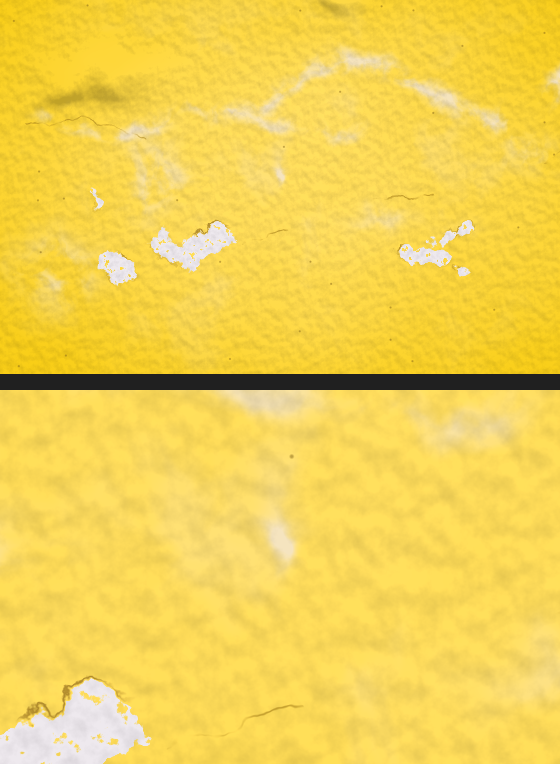
Top: the whole. Bottom: its middle third, enlarged.
Write a Shadertoy shader that draws this texture.

```glsl
// Sunlit yellow plaster wall with chalky faded streaks, shallow bulges,
// hairline cracks and a few flaked chips that bare the white undercoat.
// Warped gradient noise breaks up simple bands, blots and capsules.

float hash(vec2 c) {
    vec3 q = fract(c.xyx * 0.1031);
    q += dot(q, q.yzx + 33.33);
    return fract((q.x + q.y) * q.z);
}

float cornerSlope(vec2 cell, vec2 corner, vec2 f) {
    float a = 6.2832 * hash(cell + corner);
    return dot(vec2(cos(a), sin(a)), f - corner);
}

float gradientNoise(vec2 p) {
    vec2 i = floor(p), f = p - i;
    vec2 u = f * f * f * (f * (f * 6.0 - 15.0) + 10.0);
    float low = mix(cornerSlope(i, vec2(0, 0), f), cornerSlope(i, vec2(1, 0), f), u.x);
    float high = mix(cornerSlope(i, vec2(0, 1), f), cornerSlope(i, vec2(1, 1), f), u.x);
    return 1.4 * mix(low, high, u.y);
}

float fbm(vec2 p) {
    float sum = 0.0, amp = 0.5;
    for (int i = 0; i < 5; i++) {
        sum += amp * gradientNoise(p);
        p = mat2(1.6, 1.2, -1.2, 1.6) * p + 7.3;
        amp *= 0.5;
    }
    return sum;
}

float blot(vec2 p, vec2 center, vec2 radius) {
    vec2 q = (p - center) / radius;
    return exp(-dot(q, q));
}

float capsule(vec2 p, vec2 a, vec2 b, float r) {
    vec2 d = b - a;
    return length(p - a - d * clamp(dot(p - a, d) / dot(d, d), 0.0, 1.0)) - r;
}

// Surface height: rough paint and two swollen spots
float relief(vec2 p) {
    vec2 q = p + 0.06 * gradientNoise(p * 9.0);
    return 0.12 * fbm(p * 38.0) + blot(q, vec2(0.27, 0.79), vec2(0.13, 0.05))
        + 0.5 * blot(q, vec2(0.9, 0.99), vec2(0.06, 0.04));
}

// Distance to the flaked chips
float chips(vec2 p) {
    float d = capsule(p, vec2(0.3, 0.295), vec2(0.33, 0.275), 0.032);
    d = min(d, capsule(p, vec2(0.43, 0.35), vec2(0.47, 0.325), 0.026));
    d = min(d, capsule(p, vec2(0.5, 0.32), vec2(0.59, 0.365), 0.032));
    d = min(d, capsule(p, vec2(1.08, 0.325), vec2(1.18, 0.31), 0.018));
    d = min(d, capsule(p, vec2(1.16, 0.345), vec2(1.26, 0.39), 0.011));
    d = min(d, capsule(p, vec2(1.22, 0.28), vec2(1.24, 0.278), 0.008));
    return min(d, capsule(p, vec2(0.24, 0.49), vec2(0.27, 0.46), 0.006));
}

void mainImage(out vec4 fragColor, in vec2 fragCoord) {
    vec2 p = fragCoord / iResolution.xy * vec2(1.5, 1.0);
    float pixel = 1.0 / iResolution.y;
    vec2 w = p + 0.09 * vec2(fbm(p * 5.0), fbm(p * 5.0 + 17.0));

    // Paint: deep gold at the borders, lemon toward the middle
    float glow = smoothstep(0.92, 0.15, length((p - vec2(0.78, 0.53)) * vec2(0.75, 1.1)));
    glow += 0.22 * fbm(p * 3.0 + 4.0);
    vec3 col = mix(vec3(0.945, 0.78, 0.07), vec3(0.985, 0.85, 0.34), clamp(glow, 0.0, 1.1));

    // Chalky fading along two wavy seams and in loose blots
    float ridge = abs(w.y - 0.77 - 0.075 * cos(9.0 * (w.x - 0.95)));
    float seam = abs(w.y - 0.665 - 0.018 * sin(13.0 * w.x));
    float stain = smoothstep(0.06, 0.0, ridge) * smoothstep(0.6, 0.75, w.x);
    stain += 0.8 * smoothstep(0.035, 0.0, seam) * smoothstep(0.05, 0.14, w.x) * smoothstep(1.02, 0.9, w.x);
    stain += blot(w, vec2(0.41, 0.53), vec2(0.09, 0.08));
    stain += 0.9 * blot(w, vec2(0.17, 0.28), vec2(0.1, 0.08));
    stain += 0.6 * blot(w, vec2(1.02, 0.41), vec2(0.06, 0.03));
    stain += 0.6 * blot(w, vec2(1.42, 0.59), vec2(0.09, 0.05));
    stain += 1.2 * blot(w, vec2(0.76, 0.545), vec2(0.018, 0.026));
    float wisps = smoothstep(-0.25, 0.3, fbm(w * 9.0));
    float veil = 0.22 * glow * smoothstep(0.05, 0.4, fbm(w * 4.5 + 31.0));
    col = mix(col, vec3(0.93, 0.87, 0.76), clamp(stain * wisps + veil, 0.0, 0.92));

    // Light from above over the relief
    vec2 toLight = vec2(0.002, 0.005);
    col *= 1.0 - clamp(relief(p + toLight) - relief(p - toLight), -0.03, 0.22);

    // Hairline cracks
    vec2 c = p + vec2(0.0, 0.03 * fbm(p * 11.0));
    float crack = capsule(c, vec2(0.07, 0.665), vec2(0.24, 0.68), 0.0);
    crack = min(crack, capsule(c, vec2(0.24, 0.68), vec2(0.39, 0.63), 0.0));
    crack = min(crack, capsule(c, vec2(0.95, 0.465), vec2(1.16, 0.48), 0.0));
    crack = min(crack, capsule(c, vec2(0.65, 0.345), vec2(0.77, 0.385), 0.0));
    crack = min(crack, capsule(c, vec2(1.46, 0.565), vec2(1.5, 0.595), 0.0));
    float broken = smoothstep(-0.2, 0.25, fbm(p * 14.0 + 9.0));
    col = mix(col, vec3(0.66, 0.51, 0.1), 0.65 * broken * smoothstep(0.001 + pixel, 0.0, crack));

    // Chips: ragged white undercoat with curled, shadowed rims
    float rough = fbm(p * 24.0);
    float chip = chips(p) + 0.045 * rough;
    float speckle = fbm(p * 55.0 + 3.0);
    vec3 undercoat = vec3(0.92, 0.9, 0.92) + 0.12 * min(speckle, 0.1);
    float bare = smoothstep(pixel, -pixel, chip) * smoothstep(0.34, 0.22, speckle);
    col = mix(col, undercoat, bare);
    float above = chips(p + vec2(-0.002, 0.006)) + 0.045 * rough;
    float rim = smoothstep(0.0025 + pixel, 0.0, abs(chip - 0.004));
    rim *= smoothstep(-0.1, 0.2, fbm(p * 10.0 + 21.0)) * (0.35 + 0.65 * step(chip, above));
    col = mix(col, vec3(0.6, 0.45, 0.12), 0.75 * rim);

    // Sparse dark pits, at most one to a cell
    vec2 cell = floor(p * 14.0);
    vec2 pit = (cell + 0.2 + 0.6 * vec2(hash(cell + 5.0), hash(cell + 9.0))) / 14.0;
    float dot1 = smoothstep(0.002 + pixel, 0.0005, length(p - pit)) * step(0.9, hash(cell + 2.0));
    col = mix(col, vec3(0.5, 0.38, 0.08), 0.5 * dot1);

    fragColor = vec4(clamp(col, 0.0, 1.0), 1.0);
}
```
